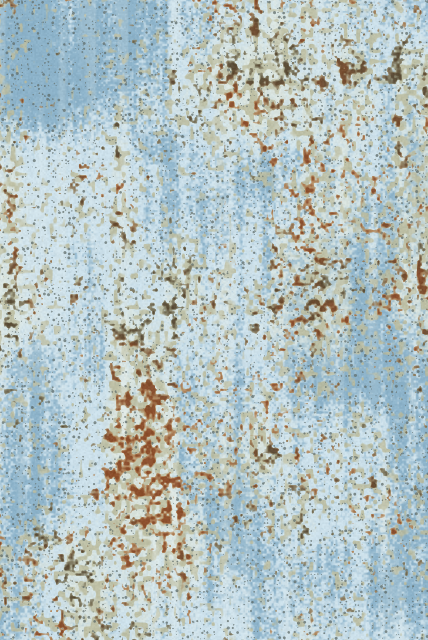
Reproduce this texture procedurally as a Shadertoy shader.

```glsl
float hash(vec2 p) {
    vec3 q = fract(p.xyx * vec3(0.1031, 0.1030, 0.0973));
    q += dot(q, q.yzx + 33.33);
    return fract((q.x + q.y) * q.z);
}

float noise(vec2 p) {
    vec2 i = floor(p), f = fract(p);
    f *= f * (3.0 - 2.0 * f);
    return mix(mix(hash(i), hash(i + vec2(1, 0)), f.x),
               mix(hash(i + vec2(0, 1)), hash(i + vec2(1, 1)), f.x), f.y);
}

float fbm(vec2 p) {
    float sum = 0.0, amp = 0.533;
    for (int i = 0; i < 4; i++) {
        sum += amp * noise(p);
        p = p * 2.03 + 17.3;
        amp *= 0.5;
    }
    return sum;
}

// Soft elliptical region
float region(vec2 p, vec2 center, vec2 radius) {
    vec2 d = (p - center) / radius;
    return exp(-dot(d, d));
}

// One round pit at a random spot of each cell
float pits(vec2 p, float density) {
    vec2 cell = floor(p);
    vec2 center = 0.3 + 0.4 * vec2(hash(cell + 3.1), hash(cell + 41.7));
    float radius = mix(0.12, 0.3, hash(cell + 87.3));
    float dist = length(fract(p) - center);
    return step(hash(cell + 133.9), density) * (1.0 - smoothstep(radius - 0.12, radius + 0.12, dist));
}

void mainImage(out vec4 fragColor, in vec2 fragCoord) {
    vec2 p = fragCoord / iResolution.y;

    // Broad rusted and clean regions
    float runs = region(p, vec2(0.21, 0.24), vec2(0.08, 0.20));
    float wear = 0.18 + 0.75 * runs
        + 0.50 * region(p, vec2(0.05, 0.05), vec2(0.09, 0.13))
        + 0.55 * region(p, vec2(0.57, 0.86), vec2(0.15, 0.09))
        + 0.50 * region(p, vec2(0.65, 0.56), vec2(0.07, 0.17))
        + 0.55 * region(p, vec2(0.45, 0.49), vec2(0.15, 0.09))
        + 0.40 * region(p, vec2(0.46, 0.25), vec2(0.16, 0.12))
        + 0.40 * region(p, vec2(0.36, 0.88), vec2(0.10, 0.16))
        + 0.40 * region(p, vec2(0.04, 0.53), vec2(0.06, 0.06));
    float clean = region(p, vec2(0.64, 0.06), vec2(0.16, 0.11))
        + 0.7 * region(p, vec2(0.12, 0.90), vec2(0.10, 0.12))
        + 0.6 * region(p, vec2(0.10, 0.43), vec2(0.12, 0.06));
    wear -= 0.4 * clean;

    // Irregular clumps and vertical runs
    float streak = fbm(p * vec2(48.0, 3.5) + 5.0);
    wear += 1.3 * (fbm(p * vec2(10.0, 7.0) + 31.0) - 0.5) + 0.8 * (streak - 0.5);
    float drip = smoothstep(0.62, 0.82, noise(p * vec2(62.0, 1.8) + 9.0)) * (0.25 + 0.75 * runs);

    // Faded blue paint
    float fine = noise(p * 270.0 + 71.0);
    float fade = fbm(p * vec2(6.0, 4.5) + 60.0) + 0.5 * (fbm(p * vec2(70.0, 3.0)) - 0.5)
        + 0.35 * (fine - 0.5) + 0.16 * wear - 0.2 * clean;
    vec3 color = mix(vec3(0.55, 0.70, 0.79), vec3(0.80, 0.88, 0.92), smoothstep(0.30, 0.66, fade));

    // Bleached primer and yellowed bloom around the rust
    float bleach = smoothstep(0.25, 0.95, wear + 0.3 * (fine - 0.5));
    color = mix(color, vec3(0.86, 0.89, 0.85), 0.8 * bleach);
    float bloom = noise(p * vec2(150.0, 125.0) + 23.0);
    color = mix(color, vec3(0.73, 0.73, 0.61), 0.85 * smoothstep(0.68, 0.92, bloom + 0.3 * wear));
    color = mix(color, vec3(0.90, 0.93, 0.92), 0.7 * drip);

    // Dark pits in the paint
    float pit = max(pits(p * 125.0, 0.20), 0.8 * pits(p * 190.0 + 7.0, 0.18));
    color = mix(color, vec3(0.38, 0.43, 0.42), 0.75 * pit);

    // Rust grains with darker cores
    float grain = 0.45 * noise(p * vec2(125.0, 108.0)) + 0.30 * noise(p * 225.0 + 13.0)
        + 0.25 * noise(p * vec2(60.0, 48.0) + 45.0);
    float edge = 0.77 - 0.25 * clamp(wear, -0.2, 1.1) + 0.10 * drip;
    float rust = smoothstep(edge - 0.04, edge + 0.05, grain);
    float core = smoothstep(edge + 0.03, edge + 0.16, grain);
    float warmth = smoothstep(0.35, 0.65, fbm(p * vec2(16.0, 11.0) + 90.0) + 0.25 * runs);
    vec3 halo = mix(vec3(0.52, 0.50, 0.40), vec3(0.70, 0.53, 0.36), warmth);
    vec3 heart = mix(vec3(0.32, 0.26, 0.17), vec3(0.53, 0.27, 0.13), warmth);
    color = mix(color, mix(halo, heart, core), 0.92 * rust);

    color += 0.05 * (noise(p * 400.0) - 0.5);
    fragColor = vec4(color, 1.0);
}
```
